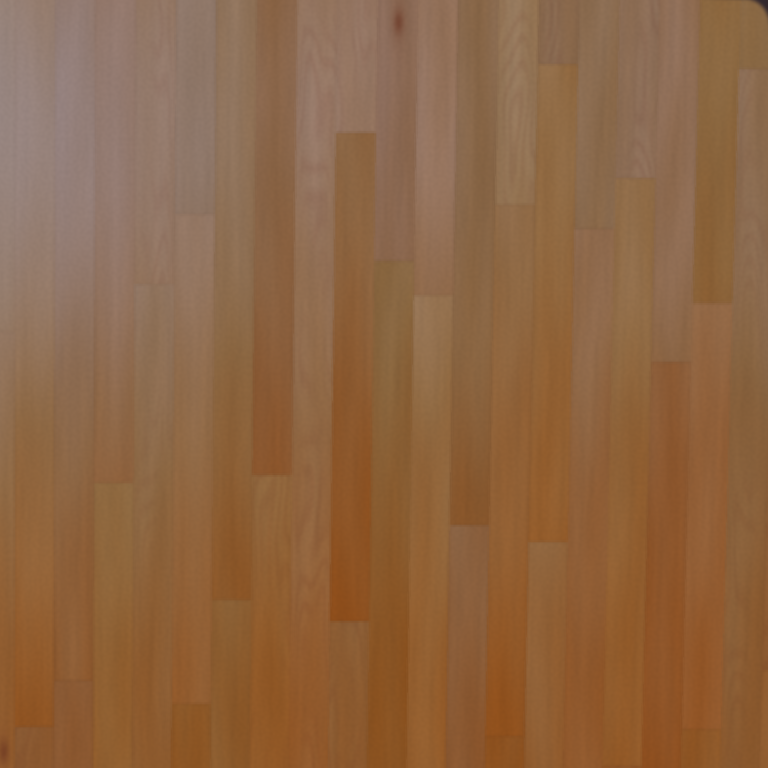
A Shadertoy shader for this texture:

```glsl
// A softly focused strip-wood floor: long oak boards, warm below, hazy with window glare at upper left.
#define BOARDS 19.05        // boards across the canvas
#define CONVERGE 0.028      // narrowing of boards toward the bottom
#define TONE_SPREAD 0.21    // warm/pale difference between boards
#define LIGHT_SPREAD 0.085  // brightness difference between boards
#define GRAIN 0.045         // strength of fine streaks
#define FIGURE 0.045        // strength of arched grain lines
#define SEAM_DARK 0.055     // darkness of joints
#define BLUR 0.0020         // focus softness
#define KNOT_RATE 0.07      // share of boards with a knot
#define MOTTLE 0.025        // fine even speckle

const vec3 WARM  = vec3(0.562, 0.310, 0.108);
const vec3 HONEY = vec3(0.552, 0.404, 0.265);
const vec3 HAZE  = vec3(0.580, 0.495, 0.460);
const vec3 KNOT  = vec3(0.400, 0.190, 0.120);
const vec3 SHADOW = vec3(0.200, 0.160, 0.180);

float hash(vec2 p) {
    vec3 q = fract(p.xyx * vec3(0.1031, 0.1030, 0.0973));
    q += dot(q, q.yzx + 33.33);
    return fract((q.x + q.y) * q.z);
}

float corner(vec2 cell, vec2 offset) {
    float a = 6.2832 * hash(cell);
    return dot(vec2(cos(a), sin(a)), offset);
}

// Gradient noise, about -0.7 to 0.7
float noise(vec2 p) {
    vec2 i = floor(p), f = p - i;
    vec2 u = f * f * f * (f * (f * 6.0 - 15.0) + 10.0);
    vec2 e = vec2(1.0, 0.0);
    return mix(mix(corner(i, f), corner(i + e, f - e), u.x),
               mix(corner(i + e.yx, f - e.yx), corner(i + 1.0, f - 1.0), u.x), u.y);
}

vec3 woodTone(float t) {
    return t < 0.5 ? mix(WARM, HONEY, max(t, 0.0) * 2.0)
                   : mix(HONEY, HAZE, min(t, 1.15) * 2.0 - 1.0);
}

vec3 floorColor(vec2 p) {
    // Board layout: columns with staggered butt joints
    float across = p.x / (1.0 - CONVERGE * (1.0 - p.y)) * BOARDS + 0.63;
    float column = floor(across);
    float x = across - column - 0.5;
    float len = mix(0.55, 1.15, hash(vec2(column, 3.0)));
    float along = p.y / len + 7.0 * hash(vec2(column, 11.0));
    float row = floor(along);
    float y = (along - row) * len;
    vec2 id = vec2(column, row + 20.0);
    float toneRnd = hash(id + 5.3) - 0.5;
    float lightRnd = hash(id + 41.7) - 0.5;
    float hueRnd = hash(id + 113.0) - 0.5;
    float kind = hash(id + 87.1);
    vec2 shift = 40.0 * vec2(hash(id + 17.0), hash(id + 29.0));

    // Overall light: pale top, glare from the upper left
    vec2 g = (p - vec2(-0.04, 0.80)) / vec2(0.30, 0.32);
    float glare = exp(-dot(g, g));
    float veil = 1.0 - 0.6 * glare;
    float tone = 0.15 + 0.56 * smoothstep(-0.08, 0.92, p.y) + 0.40 * glare;
    tone -= 0.17 * smoothstep(0.60, 1.0, p.x) * p.y;

    // Board character and slow stains
    float stain = noise(vec2(x * 1.5, y * 5.0) + shift);
    tone += veil * (TONE_SPREAD * toneRnd + 0.14 * stain);
    tone -= veil * 0.16 * step(0.92, kind);
    float light = 1.0 + veil * (LIGHT_SPREAD * lightRnd + 0.03 * stain);

    // Straight streaks
    float streak = noise(vec2(x * 6.0, y * 5.0) + shift)
                 + 0.6 * noise(vec2(x * 15.0, y * 18.0) + shift.yx);
    light += veil * GRAIN * streak;

    // Arched figure on some boards, broken up along the grain
    float bend = noise(vec2(x * 1.8, y * 7.0) + shift.yx);
    float arch = y * 5.0 + 4.0 * x * x + 2.0 * x * (kind - 0.2) + 1.8 * bend;
    float line = pow(0.5 + 0.5 * sin(arch * 11.0), 2.0);
    float figured = smoothstep(0.36, 0.20, kind) * smoothstep(-0.25, 0.3, stain + 0.05);
    float figure = veil * FIGURE * figured * line;

    vec3 color = woodTone(tone) * light;
    color *= 1.0 + veil * hueRnd * vec3(0.0, 0.03, -0.10);
    color *= 1.0 - figure * vec3(0.8, 1.5, 1.6);

    // Occasional knot with a tapered halo
    vec2 k = vec2(x - 0.5 * (hash(id + 61.0) - 0.5), y - len * mix(0.2, 0.8, hash(id + 73.0)));
    k /= vec2(0.12, 0.015);
    float knot = exp(-dot(k, k)) + 0.25 * exp(-dot(k, k * vec2(0.5, 0.12)));
    color = mix(color, KNOT, 0.5 * knot * step(hash(id + 97.0), KNOT_RATE));

    // Seams between boards and at their ends
    float side = (0.5 - abs(x)) / BOARDS;
    float end = min(y, len - y);
    float seam = smoothstep(0.0025, 0.0, side) * mix(0.2, 1.3, hash(vec2(floor(across + 0.5), 53.0)));
    seam = max(seam, 0.8 * smoothstep(0.003, 0.0, end));
    color *= 1.0 - veil * SEAM_DARK * seam * vec3(0.9, 1.1, 1.2);

    // Small dark rounded corner at upper right
    vec2 c = max(p - vec2(0.968, 0.968), 0.0);
    float outside = length(c) - 0.034;
    float nearCorner = smoothstep(0.90, 0.97, p.x) * smoothstep(0.95, 0.98, p.y);
    return mix(color, SHADOW, nearCorner * smoothstep(-0.004, 0.004, outside));
}

void mainImage(out vec4 fragColor, in vec2 fragCoord) {
    vec2 uv = fragCoord / iResolution.xy;
    // Soft focus from a small weighted grid of samples
    vec3 sum = vec3(0.0);
    for (int j = -1; j <= 1; j++)
        for (int i = -1; i <= 1; i++) {
            vec2 o = vec2(float(i), float(j));
            sum += floorColor(uv + o * BLUR) * exp2(-dot(o, o));
        }
    // Total weight is (1 + 2 * 0.5) squared
    vec3 color = sum / 4.0;
    color *= 1.0 + MOTTLE * noise(uv * 190.0);
    fragColor = vec4(color, 1.0);
}
```
